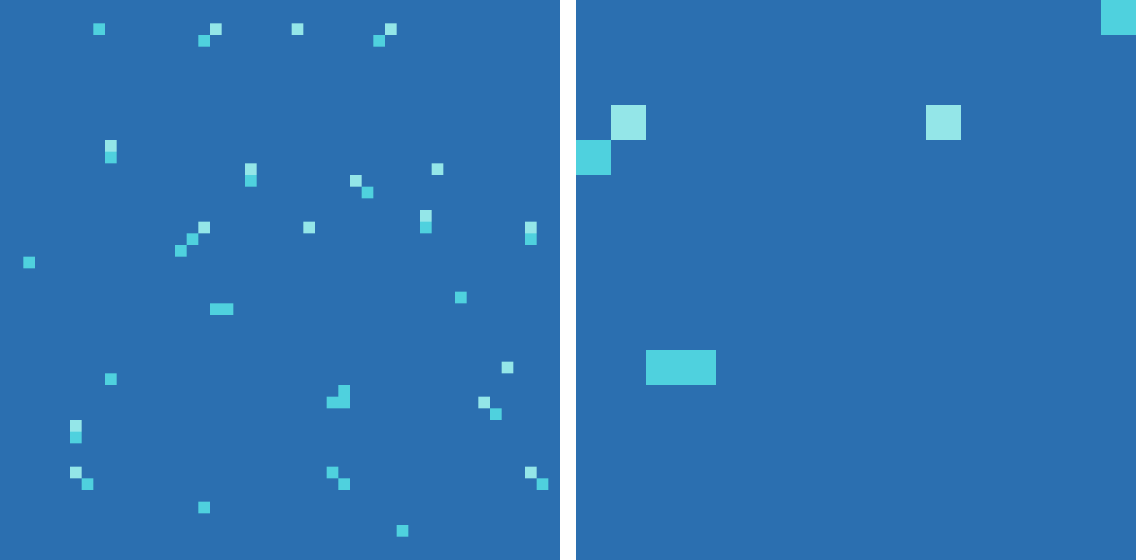
Left, the full canvas; right, a detail of the centre.
Give the GLSL for this texture, as a WebGL 1 fragment shader.

```glsl
precision highp float;
// Calm blue water in coarse square cells, with sparse pale and cyan glints.

uniform vec2 u_resolution;

#define WATER vec3(0.167, 0.437, 0.690)
#define CYAN vec3(0.310, 0.820, 0.870)
#define PALE vec3(0.580, 0.900, 0.910)
#define BLOCKS 6.0        // blocks along each side, at most one glint in each
#define BLOCK_CELLS 8.0   // square cells along each block side
#define MARGIN 2.0        // cells kept clear along the canvas border
#define SEED 17.0

vec2 hash22(vec2 p) {
  vec3 q = fract(p.xyx * vec3(0.1031, 0.1030, 0.0973));
  q += dot(q, q.yzx + 33.33);
  return fract((q.xx + q.yz) * q.zy);
}

float mod37(float x) {
  return floor(mod(x, 37.0) + 0.5);
}

// Shuffles 1..36: the fifth power is a permutation modulo 37.
float shuffledRank(vec2 block) {
  float n = block.x + block.y * BLOCKS + 1.0;
  float square = mod37(n * n);
  return mod37(mod37(square * square) * n);
}

// Pixel coverage of the unit square whose lower left corner is given.
float cellCoverage(vec2 p, vec2 corner, vec2 pixel) {
  vec2 edge = 0.5 - abs(p - corner - 0.5);
  vec2 cover = clamp(edge / pixel + 0.5, 0.0, 1.0);
  return cover.x * cover.y;
}

// Coverage of one block's glint: x is pale, y is cyan.
vec2 glint(vec2 p, vec2 block, vec2 pixel) {
  float rank = shuffledRank(block);
  float cells = BLOCKS * BLOCK_CELLS;
  vec2 anchor = floor((block + hash22(block + SEED)) * BLOCK_CELLS);
  anchor = clamp(anchor, MARGIN, cells - MARGIN - 1.0);

  // The partner lies below, or diagonally below to either side.
  float turn = hash22(block + SEED * 3.0).x;
  float side = turn < 0.42 ? 0.0 : (turn < 0.83 ? 1.0 : -1.0);
  vec2 below = anchor + vec2(side, -1.0);

  float head = cellCoverage(p, anchor, pixel);
  float tail = cellCoverage(p, below, pixel);

  if (rank < 12.5) return vec2(head, tail);        // pale with cyan partner
  if (rank < 16.5) return vec2(head, 0.0);         // single pale
  if (rank < 23.5) return vec2(0.0, head);         // single cyan
  if (rank < 25.5) {                               // cyan pair
    vec2 beside = anchor + vec2(1.0, rank < 24.5 ? 0.0 : -1.0);
    return vec2(0.0, head + cellCoverage(p, beside, pixel));
  }
  if (rank < 26.5) {                               // cyan corner of three
    float corner = cellCoverage(p, anchor - vec2(0.0, 1.0), pixel);
    float foot = cellCoverage(p, anchor - 1.0, pixel);
    return vec2(0.0, head + corner + foot);
  }
  return vec2(0.0);                                // open water
}

void main() {
  float cells = BLOCKS * BLOCK_CELLS;
  vec2 p = gl_FragCoord.xy / u_resolution * cells;
  vec2 pixel = cells / u_resolution;
  vec2 home = floor(p / BLOCK_CELLS);

  // Gather glints that may reach in from neighbouring blocks.
  vec2 cover = vec2(0.0);
  for (int j = -1; j <= 1; j++) {
    for (int i = -1; i <= 1; i++) {
      vec2 block = home + vec2(float(i), float(j));
      vec2 inside = step(0.0, block) * step(block, vec2(BLOCKS - 1.0));
      cover += inside.x * inside.y * glint(p, block, pixel);
    }
  }

  // Add the shares so that touching cells meet without a dark seam.
  float pale = min(cover.x, 1.0);
  float cyan = min(cover.y, 1.0 - pale);
  vec3 color = WATER + pale * (PALE - WATER) + cyan * (CYAN - WATER);
  gl_FragColor = vec4(color, 1.0);
}
```
